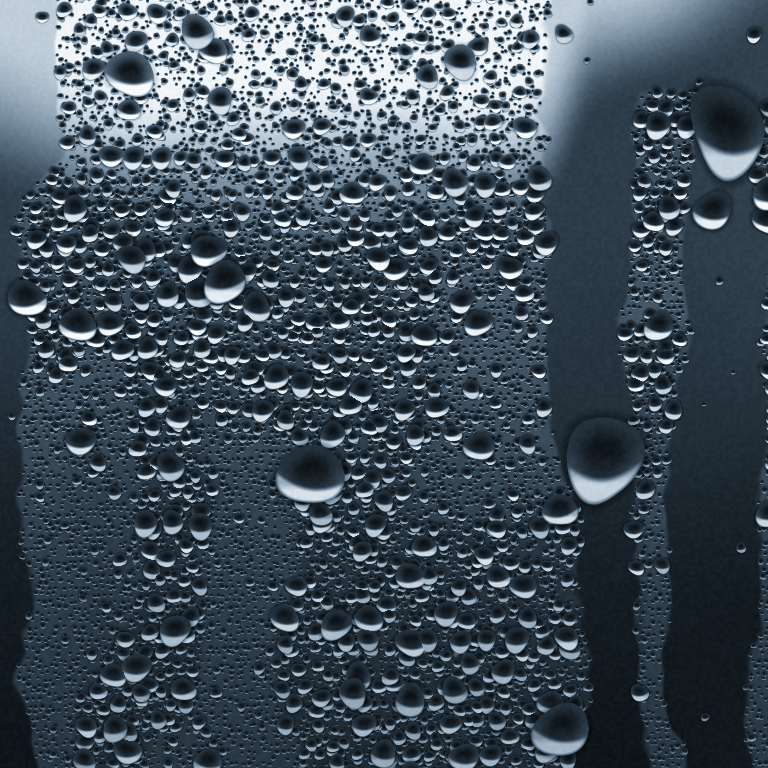
A WebGL 2 fragment shader for this texture:

```glsl
#version 300 es
precision highp float;
// Condensation beads and clear runnels on a cold window with a pale sky above.
uniform vec2 u_resolution;
out vec4 fragColor;

#define SKY_EDGE 0.77      // height where the sky starts to glow
#define SKY_SOFTNESS 0.11  // half width of that transition
#define JITTER 0.30        // displacement of drops inside their cells
#define CRESCENT 0.30      // how far below centre the bright part starts
#define BODY_TONE 0.06     // darkest part of a drop
#define HALO 0.35          // darkening of the glass around a drop
#define LUMPINESS 0.09     // deviation of drops from a circle
#define EDGE_WOBBLE 0.045  // waviness of the runnel borders
#define TINT vec3(-0.075, 0.010, 0.080)

vec4 hash4(vec2 p) {
  vec4 q = fract(p.xyxy * vec4(0.1031, 0.1030, 0.0973, 0.1099));
  q += dot(q, q.wzxy + 33.33);
  return fract((q.xxyz + q.yzzw) * q.zywx);
}

float noise(vec2 p) {
  vec2 i = floor(p), f = fract(p);
  f = f * f * (3.0 - 2.0 * f);
  float low = mix(hash4(i).x, hash4(i + vec2(1, 0)).x, f.x);
  float high = mix(hash4(i + vec2(0, 1)).x, hash4(i + vec2(1, 1)).x, f.x);
  return mix(low, high, f.y);
}

float skyGlow(vec2 p) {
  float edge = SKY_EDGE + 0.5 * (p.x - 0.4) * (p.x - 0.4)
             + 0.10 * smoothstep(0.70, 0.78, p.x) + 0.05 * (noise(p * 6.0) - 0.5);
  return smoothstep(edge - SKY_SOFTNESS, edge + SKY_SOFTNESS, p.y);
}

// 1 where running water has wiped the glass
float clearGlass(vec2 p) {
  float wobble = EDGE_WOBBLE * (noise(p * 9.0) - 0.5) + 0.3 * EDGE_WOBBLE * (noise(p * 34.0) - 0.5);
  float x = p.x + wobble;
  float upper = smoothstep(0.30, 0.50, p.y);
  float left = 0.032 + 0.045 * smoothstep(0.72, 0.84, p.y) - x;
  float middle = mix(0.040, 0.052, upper) - abs(x - mix(0.790, 0.772, upper));
  float right = 0.046 - abs(x - mix(0.918, 0.952, p.y));
  float top = min(p.y + wobble - 0.87, x - 0.78);
  return smoothstep(-0.004, 0.004, max(max(left, middle), max(right, top)));
}

// 1 where only the finest mist settles
float mistPatch(vec2 p) {
  float x = p.x + 0.05 * (noise(p * 11.0) - 0.5);
  float centre = smoothstep(0.065, 0.045, abs(x - 0.325)) * smoothstep(0.50, 0.40, p.y);
  float left = smoothstep(0.12, 0.09, x) * smoothstep(0.56, 0.46, p.y);
  float right = smoothstep(0.81, 0.83, x) * smoothstep(0.43, 0.38, p.y);
  float stray = 0.8 * smoothstep(0.66, 0.76, noise(p * 8.0 + 5.0)) * smoothstep(0.72, 0.60, p.y);
  return max(max(centre, left), max(right, stray));
}

// Radius of a lumpy unit drop, seen from its centre
float dropDistance(vec2 q, vec4 rnd) {
  float angle = atan(q.y, q.x);
  return length(q) * (1.0 + LUMPINESS * sin(2.0 * angle + 6.28 * rnd.x)
                          + 0.6 * LUMPINESS * sin(3.0 * angle + 6.28 * rnd.y));
}

void paintDrop(inout float tone, vec2 q, float d, float radius, vec2 p, vec4 rnd) {
  float pixel = 1.0 / (min(u_resolution.x, u_resolution.y) * radius);
  float glow = skyGlow(p);
  float sill = -CRESCENT - 0.18 * rnd.y + 0.32 * q.x * q.x + 0.3 * (rnd.x - 0.5) * q.x;
  float soft = 0.09 + 0.4 * pixel;
  float lit = smoothstep(soft, -soft, q.y - sill) * smoothstep(1.03, 0.88, d);
  float sheen = smoothstep(0.25, 1.0, d) * (0.13 + 0.16 * glow);
  float body = BODY_TONE + sheen + 0.10 * smoothstep(0.5, -0.5, q.y);
  float bright = mix(0.74, 1.0, smoothstep(0.0, 0.65, p.y)) * mix(0.82, 1.05, rnd.z);
  bright *= mix(0.62, 1.0, smoothstep(0.003, 0.009, radius));
  bright *= 1.0 - 0.25 * smoothstep(-0.55, -0.2, q.y);
  tone *= 1.0 - HALO * (1.0 - 0.6 * glow) * smoothstep(1.28, 1.0, d);
  tone = mix(tone, mix(body, bright, lit), smoothstep(1.0 + 0.7 * pixel, 1.0 - 0.7 * pixel, d));
}

// odds: density, avoidance of mist patches, share allowed on clear glass
void dropLayer(inout float tone, vec2 p, float cell, vec2 radii, vec3 odds, float seed) {
  vec2 home = floor(p / cell), bestQ = vec2(9.0);
  vec4 bestRnd = vec4(0.0);
  float best = 9.0, bestRadius = cell;
  for (int k = 0; k < 9; k++) {
    vec2 id = home + vec2(k % 3 - 1, k / 3 - 1);
    vec4 rnd = hash4(id + seed);
    if (rnd.w > odds.x) continue;
    vec2 shift = vec2(0.5 * mod(id.y, 2.0) - 0.25, 0.0);
    vec2 centre = (id + 0.5 + shift + JITTER * (2.0 * rnd.xy - 1.0)) * cell;
    float glow = skyGlow(centre);
    float radius = cell * mix(radii.x, radii.y, rnd.z * rnd.z) * (1.0 - 0.22 * glow);
    vec2 q = (p - centre) / radius;
    float d = dropDistance(q, rnd);
    if (d > min(best, 1.3)) continue;
    float cover = (1.0 - clearGlass(centre)) * (1.0 - odds.y * mistPatch(centre));
    cover = max(cover * (1.0 - 0.3 * glow), odds.z);
    if (rnd.w > odds.x * cover) continue;
    best = d; bestQ = q; bestRnd = rnd; bestRadius = radius;
  }
  if (best < 1.3) paintDrop(tone, bestQ, best, bestRadius, p, bestRnd.yzxw);
}

void main() {
  vec2 p = gl_FragCoord.xy / u_resolution;
  // Glass: dark below, sky light above, slightly paler where misted
  float misted = 1.0 - clearGlass(p);
  float tone = mix(0.09, 0.23, smoothstep(0.15, 0.70, p.y)) + 0.03 * (noise(p * 5.0) - 0.5);
  tone += misted * (0.08 + 0.05 * mistPatch(p));
  tone = mix(tone, mix(0.80, 0.96, misted), skyGlow(p));
  // Beads, from mist up to single large drops
  dropLayer(tone, p, 0.0085, vec2(0.30, 0.52), vec3(0.85, 0.0, 0.0), 11.0);
  dropLayer(tone, p, 0.0145, vec2(0.34, 0.54), vec3(0.75, 0.85, 0.004), 47.0);
  dropLayer(tone, p, 0.0230, vec2(0.33, 0.54), vec3(0.66, 1.0, 0.02), 83.0);
  dropLayer(tone, p, 0.0370, vec2(0.30, 0.52), vec3(0.50, 1.0, 0.03), 131.0);
  dropLayer(tone, p, 0.0700, vec2(0.22, 0.38), vec3(0.17, 0.9, 0.06), 197.0);
  dropLayer(tone, p, 0.1700, vec2(0.16, 0.26), vec3(0.17, 0.8, 0.05), 239.0);
  // Heavy drops leading the two runnels
  for (int i = 0; i < 2; i++) {
    vec2 centre = mix(vec2(0.785, 0.400), vec2(0.948, 0.825), float(i));
    vec2 q = (p - centre) / vec2(0.047, 0.058);
    q.x *= 1.0 - 0.25 * q.y;
    vec4 rnd = hash4(vec2(i, 7));
    float d = dropDistance(q, rnd);
    if (d < 1.3) paintDrop(tone, q, d, 0.05, p, rnd);
  }
  tone = clamp(tone + 0.03 * (noise(p * 260.0) - 0.5), 0.03, 0.98);
  fragColor = vec4(tone + 4.0 * tone * (1.0 - tone) * TINT, 1.0);
}
```
